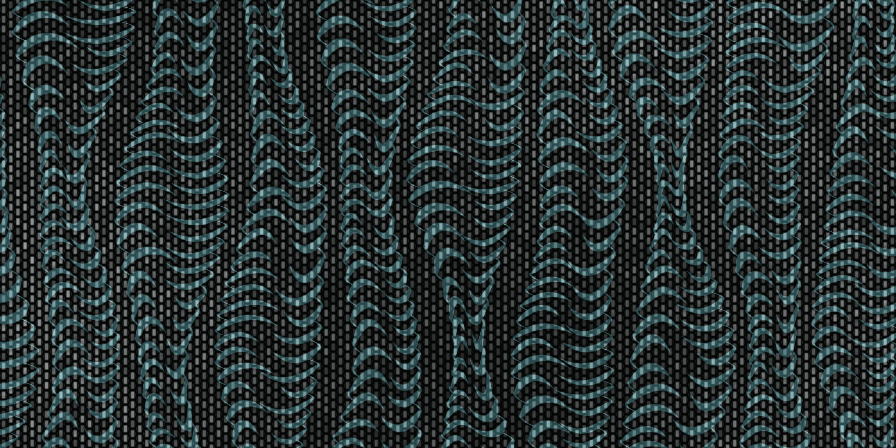
Write a Shadertoy shader that draws this pattern.

```glsl
// Dark woven cloth with meandering columns of teal, claw-shaped crescents.

const float PI = 3.14159265;

// Layout, in units of the canvas height
const float COLUMN_PITCH = 0.111;
const float CLAW_PITCH = 0.043;
const float PAIR_SHIFT = 0.25;       // pulls spines together, back to back
const float CLAW_REACH = 0.50;       // claw length as a share of the open gap
const float CLAW_RISE = 0.75;        // height of the arch, in claw pitches
const float CLAW_PEAK = 0.55;        // where along the claw the arch peaks
const float CLAW_THICK = 0.19;       // half thickness, in claw pitches
const float LINE_HALF = 0.0026;      // half width of the thin joining line
const vec2 STITCH = vec2(0.0160, 0.0215);

// Colours
const vec3 CLOTH_GAP = vec3(0.015, 0.022, 0.022);
const vec3 CLOTH_YARN = vec3(0.44, 0.45, 0.45);
const vec3 TEAL_GAP = vec3(0.16, 0.29, 0.305);
const vec3 TEAL_YARN = vec3(0.53, 0.67, 0.68);

float hash(vec2 p) {
    return fract(sin(dot(p, vec2(127.1, 311.7))) * 43758.545);
}

// +1 for columns whose claws point right, -1 for those pointing left
float facing(float column) {
    return mod(column, 2.0) < 0.5 ? -1.0 : 1.0;
}

// Horizontal position of a column's spine at height y
float spineX(float column, float y) {
    float pair = floor(column * 0.5);
    float sway = 0.34 * sin(5.6 * y + 1.9 * pair)
               + 0.14 * sin(11.0 * y + 4.3 * pair)
               + 0.10 * sin(8.3 * y + 2.7 * column);
    return COLUMN_PITCH * (column - PAIR_SHIFT * facing(column) + sway);
}

// Distance to one claw; t runs from root to tip, v is height in claw pitches
float clawDistance(float t, float v, float reach, float seed) {
    float rise = CLAW_RISE * mix(0.85, 1.15, seed);
    float s = clamp(t, 0.0, 1.0);
    float k = 1.0 - s / CLAW_PEAK;
    float arch = rise * (1.0 - k * k);
    float slope = 2.0 * rise * k / CLAW_PEAK * CLAW_PITCH / reach;
    float halfWidth = 2.6 * CLAW_THICK * sqrt(s) * (1.0 - s) * CLAW_PITCH;
    float body = abs(v - arch) * CLAW_PITCH / sqrt(1.0 + slope * slope);
    body -= max(halfWidth, LINE_HALF * (1.0 - s));
    body = max(body, max(-t, t - 1.0) * reach);

    // Thin hook from the root down to the claw below
    float hook = abs(t - 1.4 * v * v) * reach - LINE_HALF;
    hook = max(hook, max(v - 0.06, -0.46 - v) * CLAW_PITCH);
    return min(body, hook);
}

// Distance to the nearest claw of the neighbouring columns
float clawField(vec2 p) {
    float nearest = 1.0;
    float home = floor(p.x / COLUMN_PITCH + 0.5);
    for (int i = -2; i <= 2; i++) {
        float column = home + float(i);
        float side = facing(column);
        float spine = spineX(column, p.y);
        float gap = abs(spineX(column + side, p.y) - spine);
        float along = p.y / CLAW_PITCH + 9.0 * hash(vec2(column, 3.0))
                    + 0.6 * sin(9.0 * p.y + 2.0 * column);
        along *= side;
        for (int j = -1; j <= 1; j++) {
            float row = floor(along) + float(j);
            float seed = hash(vec2(row, column));
            float reach = CLAW_REACH * max(gap, 0.06) * mix(0.72, 1.2, seed);
            float t = side * (p.x - spine) / reach;
            float other = hash(vec2(column, row + 17.0));
            nearest = min(nearest, clawDistance(t, along - row, reach, other));
        }
    }
    return nearest;
}

// Staggered upright stitches with faint cross threads, 0 to 1
float weave(vec2 p) {
    vec2 q = p / STITCH;
    float column = floor(q.x);
    q.y += 0.5 * mod(column, 2.0);
    vec2 f = abs(fract(q) - 0.5);
    float bar = (1.0 - smoothstep(0.10, 0.38, f.x)) * (1.0 - smoothstep(0.25, 0.46, f.y));
    float cross = 0.22 * smoothstep(0.24, 0.44, f.x) * (1.0 - smoothstep(0.06, 0.26, f.y));
    float wear = mix(0.55, 1.15, hash(vec2(column, floor(q.y))));
    return max(bar, cross) * wear;
}

void mainImage(out vec4 fragColor, in vec2 fragCoord) {
    vec2 p = fragCoord / iResolution.y;
    float pixel = 1.0 / iResolution.y;

    float claws = clawField(p);
    float yarn = weave(p);
    float ink = 1.0 - smoothstep(-0.7 * pixel, 0.7 * pixel, claws);

    // Slow changes of light and a soft shade beside the claws
    float light = 0.95 + 0.16 * sin(3.1 * p.x + 2.0 * p.y + 0.9)
                + 0.12 * sin(2.3 * p.x - 5.0 * p.y + PI);
    float shade = mix(0.7, 1.0, smoothstep(0.0, 0.012, claws));

    vec3 cloth = mix(CLOTH_GAP, CLOTH_YARN, yarn * light * shade);
    vec3 teal = mix(TEAL_GAP, TEAL_YARN, yarn) * mix(0.85, 1.0, light);
    fragColor = vec4(mix(cloth, teal, ink), 1.0);
}
```
